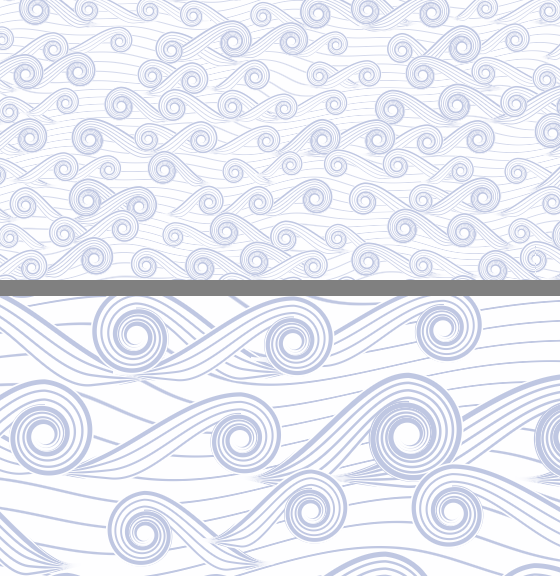
Top, the full canvas; bottom, a detail of the centre.
Give the GLSL for this pattern, as a WebGL 2 fragment shader.

```glsl
#version 300 es
precision highp float;
// Line drawing of rolling waves: staggered rows of spiral curls, each fed by
// a tapering tail of streamlines. Rows are painted from top to bottom over a
// ground of thin lines bent by layered sines. Unit: canvas height.

#define CELL vec2(0.205, 0.112)  // spacing of the curls
#define JITTER vec2(0.07, 0.04)  // scatter of the curls
#define R_MIN 0.047              // smallest curl radius
#define R_MAX 0.076              // largest curl radius
#define SHRINK 0.5               // radius ratio after one spiral turn
#define TURNS 2.7                // length of the spiral line
#define THICK 0.0033             // half width of main lines
#define THIN 0.0016              // half width of streamlines
#define GROUND_GAP 0.03          // spacing of the ground lines
#define PAPER vec3(0.995, 0.995, 1.0)
#define INK vec3(0.75, 0.78, 0.885)

uniform vec2 u_resolution;
out vec4 fragColor;

vec4 hash4(vec2 cell) {
    vec4 h = vec4(dot(cell, vec2(127.1, 311.7)), dot(cell, vec2(269.5, 183.3)),
                  dot(cell, vec2(419.2, 371.9)), dot(cell, vec2(87.3, 241.1)));
    return fract(sin(h) * 43758.545);
}

// Antialiased coverage of a line; hairlines fade instead of breaking up.
float stroke(float dist, float halfWidth) {
    float px = 1.0 / u_resolution.y;
    return clamp(0.5 + (halfWidth - dist) / px, 0.0, 1.0)
         * clamp(2.0 * halfWidth / px, 0.0, 1.0);
}

float nearestLine(float x) { return abs(fract(x + 0.5) - 0.5); }

// Upper (x) and lower (y) edge of a tail at s = 0 (curl) to 1 (tip).
vec2 tailEdges(float s, float radius) {
    vec2 fall = vec2(smoothstep(0.0, 1.0, s), smoothstep(0.0, 0.65, s));
    return radius * (mix(vec2(1.0, SHRINK), vec2(-1.0), fall) + 0.3 * s * s);
}

float paintTail(float ink, vec2 p, float radius, float len, float strands, float weight) {
    float s = p.x / len;
    if (s < 0.0 || s > 1.0) return ink;
    vec2 edge = tailEdges(s, radius);
    vec2 slope = (tailEdges(s + 0.01, radius) - edge) / (0.01 * len);
    float depth = max(edge.x - edge.y, 1e-4);
    float v = (p.y - edge.y) / depth;
    float tilt = mix(slope.y, slope.x, clamp(v, 0.0, 1.0));
    float thickness = depth * inversesqrt(1.0 + tilt * tilt);
    float gap = thickness / strands;
    float thin = min(THIN * weight, gap * 0.3);
    float thick = min(THICK * weight, gap * 0.45);

    float lines = stroke(nearestLine(v * strands) * gap, thin);
    lines = max(lines, stroke(abs(1.0 - v) * thickness, thick));
    float mask = stroke(max(-v * thickness - thin, (v - 1.0) * thickness - thick), 0.002);
    return mix(ink, lines, mask);
}

float paintCurl(float ink, vec2 p, float radius, float strands, float weight) {
    float r = max(length(p), 1e-4);
    float turn = fract(atan(-p.x, p.y) / 6.2831853);
    float rim = radius * pow(SHRINK, turn);
    float thick = THICK * weight;
    if (r > rim + 0.01) return ink;

    // Main spiral: the arm nearest to this point.
    float arms = log(r / rim) / log(SHRINK);
    float arm = max(0.0, floor(arms + 0.5));
    float taper = smoothstep(TURNS, TURNS - 0.8, arm + turn);
    float lines = stroke(abs(r - rim * pow(SHRINK, arm)), thick * taper);

    // Streamlines carried in from the tail, fading along the spiral.
    float band = max(0.0, floor(arms));
    float outer = rim * pow(SHRINK, band);
    float gap = outer * (1.0 - SHRINK) / strands;
    float thin = THIN * weight * smoothstep(1.75, 0.8, band + turn);
    lines = max(lines, stroke(nearestLine((outer - r) / gap) * gap, thin));
    return mix(ink, lines, stroke(r - rim - thick, 0.002));
}

float groundLines(vec2 p) {
    float bend = 0.8 * sin(7.0 * p.x + 3.0 * sin(5.0 * p.y))
               + 0.5 * sin(13.0 * p.x - 9.0 * p.y);
    return stroke(nearestLine(p.y / GROUND_GAP + bend) * GROUND_GAP, THIN * 0.85);
}

void main() {
    vec2 p = gl_FragCoord.xy / u_resolution.y;
    float ink = groundLines(p);
    float baseRow = floor(p.y / CELL.y);

    // Upper rows first; within a row all tails lie behind all curls.
    for (int j = 1; j >= -1; j--) {
        float row = baseRow + float(j);
        float shift = 0.5 * mod(row, 2.0);
        float baseColumn = floor(p.x / CELL.x - shift);
        for (int layer = 0; layer < 2; layer++) {
            for (int i = -2; i <= 2; i++) {
                vec2 cell = vec2(baseColumn + float(i), row);
                vec4 rnd = hash4(cell + 17.0);
                vec2 center = (cell + vec2(0.5 + shift, 0.5)) * CELL + (rnd.xy - 0.5) * JITTER;
                float radius = mix(R_MIN, R_MAX, rnd.z);
                float weight = mix(0.7, 1.0, rnd.z);
                float strands = rnd.z > 0.6 ? 4.0 : 3.0;
                vec2 local = p - center;
                if (rnd.w < 0.5) local.x = -local.x;
                float len = radius * mix(2.6, 4.8, fract(rnd.w * 7.0));
                ink = layer == 0 ? paintTail(ink, local, radius, len, strands, weight)
                                 : paintCurl(ink, local, radius, strands, weight);
            }
        }
    }
    fragColor = vec4(mix(PAPER, INK, ink), 1.0);
}
```
